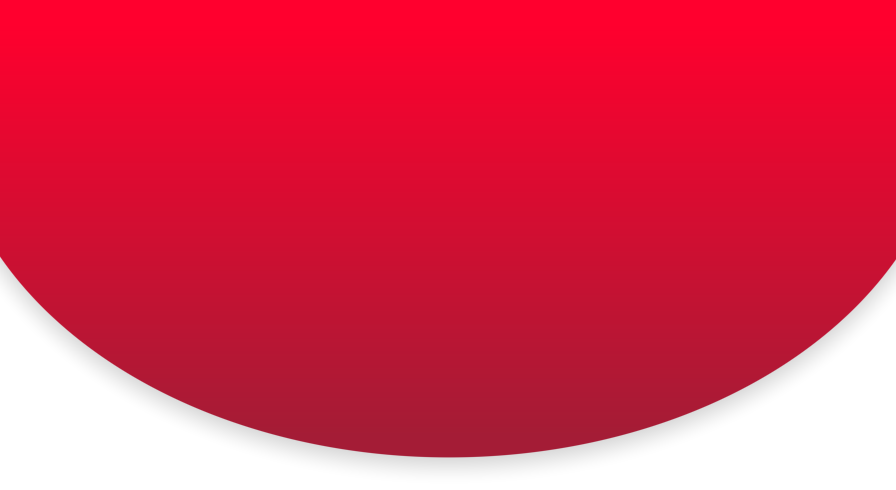
Write a WebGL 1 fragment shader that draws this background.

```glsl
precision highp float;
// A red gradient dome hanging from the top edge, casting a soft shadow on white.

uniform vec2 u_resolution;

// Approximate signed distance to an axis-aligned ellipse.
float ellipseDistance(vec2 p, vec2 radii) {
  float k = length(p / radii);
  return k * (k - 1.0) / max(length(p / (radii * radii)), 0.0001);
}

void main() {
  // Canvas heights, with x measured from the middle.
  vec2 p = (gl_FragCoord.xy - vec2(0.5 * u_resolution.x, 0.0)) / u_resolution.y;
  float pixel = 1.0 / u_resolution.y;

  vec2 center = vec2(0.002, 0.807);
  vec2 radii = vec2(1.024, 0.7405);

  // White ground with a blurred shadow, shifted slightly downward.
  float shadowDistance = ellipseDistance(p - center + vec2(0.0, 0.014), radii);
  float shadow = 1.0 - smoothstep(-0.045, 0.045, shadowDistance);
  vec3 color = vec3(1.0 - 0.2 * shadow);

  // Vertical gradient from bright red to deep crimson.
  float depth = clamp((0.952 - p.y) / 0.84, 0.0, 1.0);
  vec3 dome = mix(vec3(1.0, 0.0, 0.18), vec3(0.643, 0.11, 0.21), depth);

  // Dome with a smoothed rim.
  float edge = ellipseDistance(p - center, radii);
  color = mix(color, dome, 1.0 - smoothstep(-0.75 * pixel, 0.75 * pixel, edge));

  gl_FragColor = vec4(color, 1.0);
}
```
